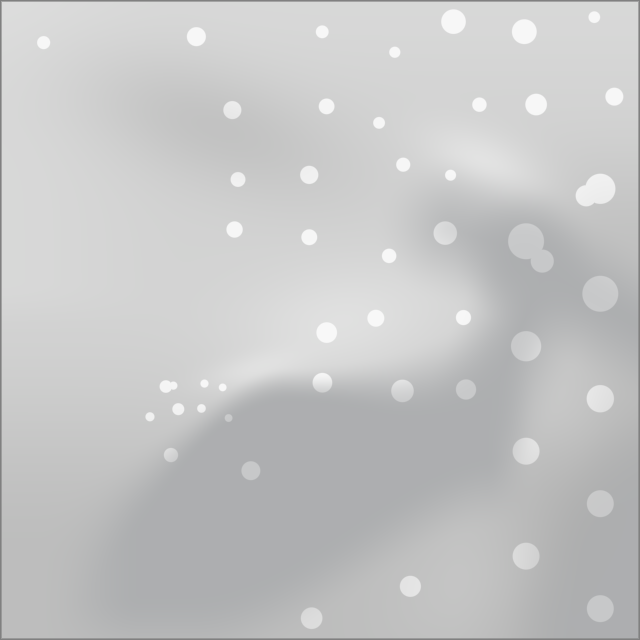
Reproduce this background procedurally as a Shadertoy shader.

```glsl
// Soft grey abstract backdrop: a pale field with a dark, blurred wave and glows,
// sprinkled with translucent white discs. The wave is built from blurred edges and
// capsules; the discs come from hashed grids and one zigzag chain.

const vec3 DARK_GREY = vec3(0.678, 0.684, 0.690);
const vec3 FRAME_GREY = vec3(0.50);

// Sine-free hash giving two values in 0..1
vec2 hash22(vec2 p) {
    vec3 q = fract(p.xyx * vec3(0.1031, 0.1030, 0.0973));
    q += dot(q, q.yzx + 33.33);
    return fract((q.xx + q.yz) * q.zy);
}

// Gaussian spot with separate radii, turned by an angle
float spot(vec2 p, vec2 center, vec2 radii, float angle) {
    float c = cos(angle), s = sin(angle);
    vec2 q = p - center;
    q = vec2(c * q.x + s * q.y, c * q.y - s * q.x) / radii;
    return exp(-dot(q, q));
}

// Blurred line segment of given radius
float softCapsule(vec2 p, vec2 a, vec2 b, float radius, float blur) {
    vec2 ab = b - a;
    float t = clamp(dot(p - a, ab) / dot(ab, ab), 0.0, 1.0);
    float d = length(p - a - ab * t) - radius;
    return 1.0 - smoothstep(-blur, blur, d);
}

float disc(vec2 p, vec2 center, float radius, float aa) {
    return 1.0 - smoothstep(-aa, aa, length(p - center) - radius);
}

// Pale field with its broad shadows and highlights
float paleField(vec2 p) {
    float left = 1.0 - smoothstep(0.0, 0.3, p.x);
    float shade = mix(0.74, 0.825, smoothstep(0.12, 0.54, p.y));
    shade += 0.02 * left * smoothstep(0.48, 0.56, p.y);
    shade += 0.02 * smoothstep(0.80, 1.0, p.y);
    shade -= 0.065 * spot(p, vec2(0.34, 0.80), vec2(0.22, 0.09), -0.35);
    shade -= 0.07 * smoothstep(0.70, 0.95, p.x) * (1.0 - smoothstep(0.60, 0.85, p.y));
    shade += 0.055 * spot(p, vec2(0.53, 0.49), vec2(0.16, 0.09), 0.2);
    shade += 0.065 * spot(p, vec2(0.76, 0.745), vec2(0.10, 0.045), -0.4);
    shade += 0.05 * spot(p, vec2(0.39, 0.42), vec2(0.08, 0.025), 0.25);
    shade += 0.03 * spot(p, vec2(0.74, 0.10), vec2(0.15, 0.10), 0.6);
    shade += 0.04 * spot(p, vec2(0.89, 0.36), vec2(0.08, 0.10), 0.0);
    return shade;
}

// Coverage of the dark wave: wide body below, hooked arm at the right
float darkWave(vec2 p) {
    float top = 0.10 + 0.30 * smoothstep(0.0, 0.45, p.x) + 0.04 * smoothstep(0.6, 0.8, p.x);
    float bottom = 0.02 + 0.22 * smoothstep(0.3, 0.8, p.x);
    float blur = 0.028 + 0.09 * (1.0 - smoothstep(0.05, 0.36, p.x))
               + 0.05 * smoothstep(0.45, 0.8, p.x);
    float body = 1.0 - smoothstep(-blur, blur, p.y - top);
    body *= smoothstep(-0.07, 0.05, p.y - bottom);
    body *= smoothstep(0.06, 0.22, p.x) * (1.0 - smoothstep(0.76, 0.84, p.x));

    float hook = softCapsule(p, vec2(0.70, 0.645), vec2(0.82, 0.605), 0.055, 0.065);
    hook *= mix(0.60, 0.95, smoothstep(0.62, 0.84, p.x));
    float arm = softCapsule(p, vec2(0.82, 0.595), vec2(1.02, 0.48), 0.055, 0.06);
    float neck = softCapsule(p, vec2(0.845, 0.56), vec2(0.76, 0.36), 0.045, 0.06);
    float corner = softCapsule(p, vec2(0.96, 0.02), vec2(1.05, 0.20), 0.10, 0.08);
    return 1.0 - (1.0 - body) * (1.0 - hook) * (1.0 - arm) * (1.0 - neck) * (1.0 - corner);
}

// Sparse discs over the canvas, denser and larger away from the left
float scatteredDiscs(vec2 p, float cells, float aa) {
    vec2 id = floor(p * cells);
    vec2 mid = (id + 0.5) / cells;
    vec2 place = hash22(id + 17.0);
    vec2 kind = hash22(id + 71.0);
    float chance = mix(0.08, 0.82, smoothstep(0.2, 0.42, mid.x));
    chance *= mix(0.35, 1.0, smoothstep(0.1, 0.5, mid.y));
    chance *= 1.0 - 0.65 * smoothstep(0.74, 0.82, mid.x) * (1.0 - smoothstep(0.70, 0.80, mid.y));
    float radius = mix(0.008, 0.015, kind.y) + 0.006 * kind.y * kind.y * smoothstep(0.3, 0.8, mid.x);
    vec2 center = mid + (place - 0.5) * 0.55 / cells;
    return disc(p, center, radius, aa) * step(kind.x, chance);
}

// Tight group of small discs where the wave begins to rise
float smallCluster(vec2 p, float cells, float aa) {
    vec2 id = floor(p * cells);
    vec2 mid = (id + 0.5) / cells;
    float inside = step(0.4, spot(mid, vec2(0.30, 0.375), vec2(0.10, 0.055), 0.3));
    vec2 center = mid + (hash22(id + 5.0) - 0.5) * 0.4 / cells;
    return disc(p, center, mix(0.006, 0.010, hash22(id).x), aa) * inside;
}

// Large discs falling in a zigzag along the right side
float zigzagDiscs(vec2 p, float aa) {
    float cover = 0.0;
    for (int i = 0; i < 9; i++) {
        float n = float(i);
        float side = 1.0 - 2.0 * mod(n, 2.0);
        vec2 center = vec2(0.88 + 0.058 * side, 0.705 - 0.082 * n);
        float radius = 0.021 + 0.008 * exp(-0.5 * (n - 1.5) * (n - 1.5));
        cover = max(cover, disc(p, center, radius, aa));
    }
    return cover;
}

void mainImage(out vec4 fragColor, in vec2 fragCoord) {
    vec2 p = fragCoord / iResolution.xy;
    float aa = 0.8 / iResolution.y;
    float shade = paleField(p);
    vec3 color = mix(vec3(shade, shade + 0.001, shade), DARK_GREY, darkWave(p));

    // Discs glow strongly on pale ground and fade over the wave
    float cover = max(scatteredDiscs(p, 9.0, aa), max(smallCluster(p, 24.0, aa), zigzagDiscs(p, aa)));
    float opacity = mix(0.33, 0.86, smoothstep(0.69, 0.83, color.g));
    color = mix(color, vec3(0.99), cover * opacity);

    // Thin frame
    vec2 border = min(p, 1.0 - p);
    float frame = 1.0 - smoothstep(0.0025 - aa, 0.0025 + aa, min(border.x, border.y));
    fragColor = vec4(mix(color, FRAME_GREY, frame), 1.0);
}
```
